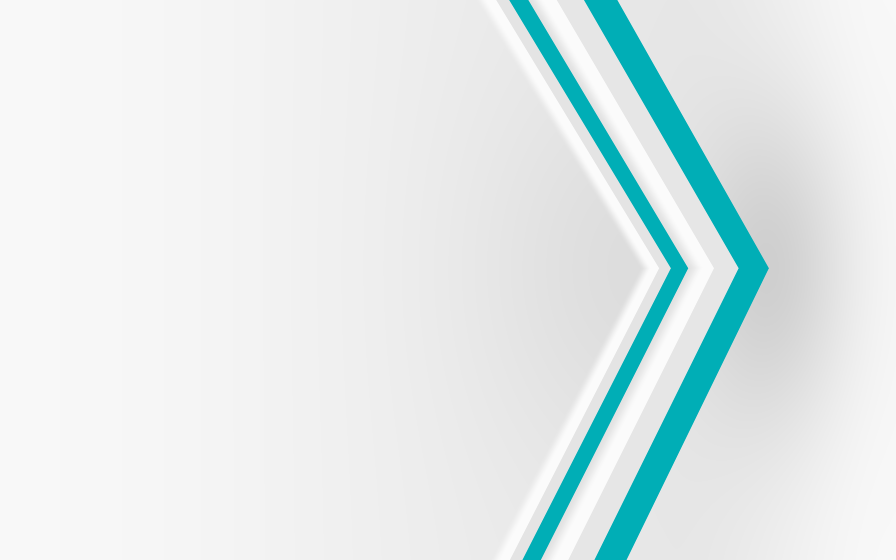
Reproduce this background procedurally as a Shadertoy shader.

```glsl
// Nested teal and white chevrons pointing right over soft grey gradients.

const vec3 TEAL = vec3(0.0, 0.682, 0.714);
const float TIP_HEIGHT = 0.521;

// Signed distance to a chevron edge with its tip at tipX; positive on the right.
float chevron(vec2 p, float tipX) {
    float outward = (tipX - 1.156) / 0.217;
    float rise = p.y - TIP_HEIGHT;
    float slope = rise > 0.0 ? mix(0.612, 0.565, outward) : mix(0.514, 0.488, outward);
    return (p.x - tipX + slope * abs(rise)) * inversesqrt(1.0 + slope * slope);
}

// Smooth coverage of the area right of an edge.
float rightOf(vec2 p, float tipX) {
    float halfPixel = 0.6 / iResolution.y;
    return smoothstep(-halfPixel, halfPixel, chevron(p, tipX));
}

// Pale field that darkens towards the chevron tip.
float leftField(vec2 p) {
    float shade = mix(0.972, 0.915, smoothstep(0.0, 1.15, p.x));
    vec2 fromTip = (p - vec2(1.16, TIP_HEIGHT)) / vec2(0.3, 0.34);
    return shade - 0.05 * exp(-dot(fromTip, fromTip));
}

// Bright field with a tall oval shadow behind the outer tip.
float rightField(vec2 p) {
    float shade = mix(0.905, 0.972, smoothstep(1.2, 1.58, p.x));
    vec2 fromShadow = (p - vec2(1.39, TIP_HEIGHT)) / vec2(0.14, 0.29);
    return shade - 0.125 * exp(-dot(fromShadow, fromShadow));
}

void mainImage(out vec4 fragColor, in vec2 fragCoord) {
    vec2 p = fragCoord / iResolution.y;
    vec3 color = vec3(leftField(p));

    // Inner group: feathered white rim, grey strip, thin teal stripe
    float rim = smoothstep(-0.012, 0.007, chevron(p, 1.156));
    color = mix(color, vec3(0.985), rim);
    color = mix(color, vec3(0.893), rightOf(p, 1.177));
    color = mix(color, TEAL, rightOf(p, 1.198));

    // White band with a soft shadow cast by the thin stripe
    float lift = smoothstep(0.0, 0.025, chevron(p, 1.229));
    color = mix(color, vec3(mix(0.885, 0.985, lift)), rightOf(p, 1.229));

    // Outer group: grey band, broad teal stripe, shaded field
    color = mix(color, vec3(0.9), rightOf(p, 1.275));
    color = mix(color, TEAL, rightOf(p, 1.319));
    color = mix(color, vec3(rightField(p)), rightOf(p, 1.373));

    fragColor = vec4(color, 1.0);
}
```
